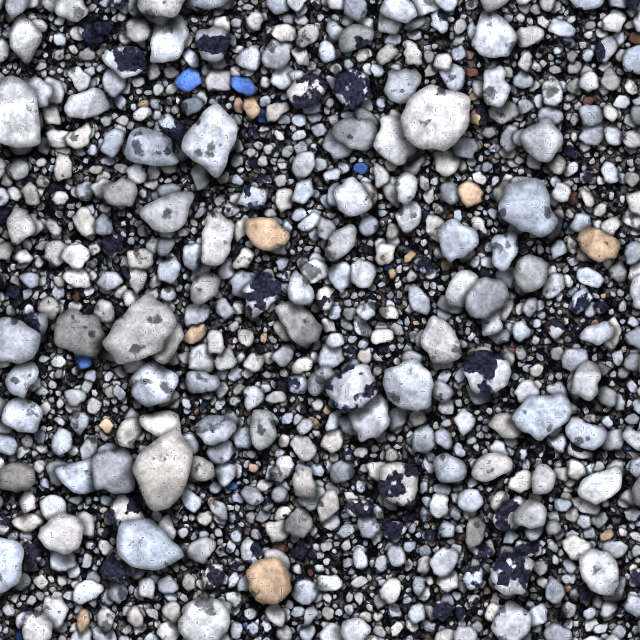
A Shadertoy shader for this texture:

```glsl
// Loose angular gravel: pale grey stones of many sizes over dark gritty soil

float hash(vec2 p) {
    return fract(sin(dot(p, vec2(127.1, 311.7))) * 43758.5453);
}

float noise(vec2 p) {
    vec2 i = floor(p), f = fract(p);
    f = f * f * (3.0 - 2.0 * f);
    return mix(mix(hash(i), hash(i + vec2(1, 0)), f.x),
               mix(hash(i + vec2(0, 1)), hash(i + vec2(1, 1)), f.x), f.y);
}

float fbm(vec2 p) {
    float sum = 0.0, amp = 0.533;
    for (int i = 0; i < 4; i++) {
        sum += amp * noise(p);
        p = mat2(1.6, 1.2, -1.2, 1.6) * p + 7.3;
        amp *= 0.5;
    }
    return sum;
}

// Rounded irregular polygon: soft maximum of seven jittered half planes
float stoneDistance(vec2 p, float radius, vec2 id) {
    float sum = 0.0;
    for (float i = 0.0; i < 7.0; i++) {
        float angle = (i + 0.8 * hash(id + i * 1.7)) * 6.2832 / 7.0;
        float reach = radius * mix(0.82, 1.2, hash(id + i * 2.3 + 40.0));
        sum += exp(18.0 * (dot(p, vec2(cos(angle), sin(angle))) - reach));
    }
    return log(sum) / 18.0;
}

// grit holds mottling, dark blotches and fine specks
vec3 stoneColor(vec2 p, float d, vec2 id, vec3 grit) {
    float kind = hash(id + 61.0);
    float tone = mix(0.6, 0.96, sqrt(hash(id + 67.0)));
    vec3 tint = mix(vec3(1.02, 0.99, 0.95), vec3(0.95, 0.99, 1.05), hash(id + 71.0));
    tint = mix(tint, vec3(1.0, 0.86, 0.72), step(0.95, kind));
    tint = mix(tint, vec3(0.6, 0.42, 0.38), step(0.98, kind));
    tint = mix(tint, vec3(0.45, 0.62, 0.98), step(0.99, kind));

    // Darker side facet, rounded rim and light from above
    float turn = 6.2832 * hash(id + 73.0);
    float side = dot(p, vec2(cos(turn), sin(turn))) + 0.25 * (grit.x - 0.5);
    float shade = 1.0 - 0.22 * smoothstep(0.1, 0.17, side) * hash(id + 79.0);
    shade *= mix(0.6, 1.04, smoothstep(0.02, -0.13, d));
    shade *= 1.0 + 0.3 * p.y;
    shade *= 1.0 + 0.55 * (grit.x - 0.5) + 0.22 * (grit.z - 0.5);
    shade *= 1.0 - 0.5 * smoothstep(0.66, 0.78, grit.y) - 0.3 * smoothstep(0.84, 0.95, grit.z);
    vec3 color = tone * tint * shade;

    // Some stones carry blue-black stains
    float stain = step(0.84, hash(id + 83.0)) * smoothstep(0.45, 0.54, grit.y);
    return mix(color, vec3(0.1, 0.1, 0.16) * (0.4 + 1.4 * grit.z), 0.9 * stain);
}

vec3 drawStones(vec3 color, vec2 uv, float cells, float density, float brightness, vec3 grit) {
    vec2 grid = uv * cells + cells * 0.37;
    vec2 wobble = 0.09 * (vec2(noise(grid * 5.0), noise(grid * 5.0 + 31.0)) - 0.5);
    float soft = cells * max(0.0015, 0.8 / iResolution.y);
    for (float y = -1.0; y <= 1.0; y++)
    for (float x = -1.0; x <= 1.0; x++) {
        vec2 cell = floor(grid) + vec2(x, y);
        vec2 id = cell + cells * 3.1;
        if (hash(id) > density) continue;
        vec2 p = grid - cell - 0.2 - 0.6 * vec2(hash(id + 11.0), hash(id + 17.0));
        if (dot(p, p) > 1.0) continue;

        float turn = 6.2832 * hash(id + 23.0);
        vec2 q = mat2(cos(turn), sin(turn), -sin(turn), cos(turn)) * (p + wobble);
        q.x *= mix(1.0, 1.55, hash(id + 29.0));
        float d = stoneDistance(q, mix(0.32, 0.53, hash(id + 37.0)), id);

        // Contact shadow falls mostly below the stone
        color *= mix(0.3, 1.0, smoothstep(-0.04, 0.19, d + 0.16 * p.y));
        vec3 stone = brightness * stoneColor(p, d, id, grit);
        color = mix(color, stone, smoothstep(soft, -soft, d));
    }
    return color;
}

void mainImage(out vec4 fragColor, in vec2 fragCoord) {
    vec2 uv = fragCoord / iResolution.y;
    vec3 grit = vec3(fbm(uv * 65.0), fbm(uv * 42.0 + 19.0), noise(uv * 250.0));

    // Dark soil with brownish crumbs
    float crumbs = fbm(uv * 150.0 + 5.0);
    vec3 color = mix(vec3(0.04, 0.04, 0.06), vec3(0.42, 0.39, 0.37), smoothstep(0.32, 0.85, crumbs));

    // Stones thin out over bare patches; larger ones lie on top
    float patches = smoothstep(0.25, 0.5, fbm(uv * 3.5 + 2.0));
    color = drawStones(color, uv, 72.0, 0.8, 0.8, grit);
    color = drawStones(color, uv, 40.0, mix(0.5, 0.85, patches), 0.92, grit);
    color = drawStones(color, uv, 23.0, 0.72, 1.0, grit);
    color = drawStones(color, uv, 13.5, 0.45, 1.03, grit);
    color = drawStones(color, uv, 9.0, 0.15, 1.05, grit);

    // Cool daylight
    color *= vec3(0.99, 1.0, 1.04);
    fragColor = vec4(clamp(color, 0.0, 1.0), 1.0);
}
```
